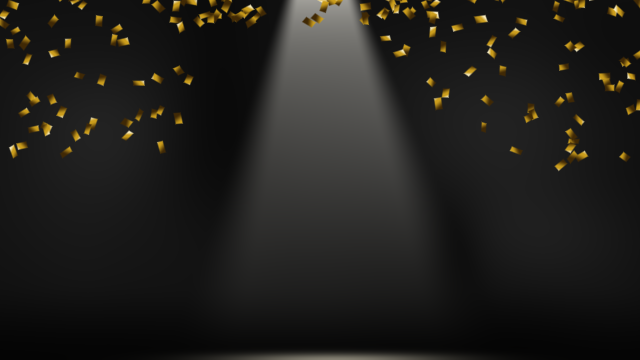
Reproduce this background procedurally as a Shadertoy shader.

```glsl
#define FLAKE_COUNT 150
#define FLAKE_SIZE vec2(0.0145, 0.0085)
#define LEFT_SHARE 0.46
#define BEAM_TOP vec2(0.805, 0.985)
#define BEAM_SPREAD vec2(-0.245, 0.335)
#define BEAM_TINT vec3(1.0, 0.99, 0.95)
#define GOLD_DARK vec3(0.25, 0.16, 0.02)
#define GOLD vec3(0.80, 0.62, 0.11)
#define GOLD_LIGHT vec3(0.98, 0.94, 0.78)

vec3 hash3(float n) {
    vec3 q = fract(n * vec3(0.1031, 0.1030, 0.0973));
    q += dot(q, q.yzx + 33.33);
    return fract((q.xxy + q.yzz) * q.zyx);
}

float valueNoise(vec2 p) {
    vec2 cell = floor(p), f = fract(p);
    f = f * f * (3.0 - 2.0 * f);
    float n = cell.x + 57.0 * cell.y + 11.0;
    return mix(mix(hash3(n).x, hash3(n + 1.0).x, f.x),
               mix(hash3(n + 57.0).x, hash3(n + 58.0).x, f.x), f.y);
}

float softSpot(vec2 p, vec2 centre, vec2 radius) {
    vec2 q = (p - centre) / radius;
    return exp(-dot(q, q));
}

// Dim haze with lighter drifts on both sides
float haze(vec2 p) {
    float light = 0.045 + 0.025 * valueNoise(p * 3.5);
    light += 0.060 * softSpot(p, vec2(0.28, 0.65), vec2(0.26, 0.20));
    light += 0.075 * softSpot(p, vec2(1.36, 0.64), vec2(0.34, 0.24));
    light += 0.055 * softSpot(p, vec2(1.48, 0.33), vec2(0.22, 0.16));
    light += 0.030 * softSpot(p, vec2(0.15, 0.35), vec2(0.35, 0.22));
    light -= 0.030 * softSpot(p, vec2(0.60, 0.75), vec2(0.13, 0.30));
    light -= 0.030 * softSpot(p, vec2(1.26, 0.30), vec2(0.08, 0.16));
    return max(light, 0.02) * mix(0.3, 1.0, smoothstep(0.0, 0.22, p.y));
}

// Cone of light, softer and dimmer with depth
float beam(vec2 p) {
    float depth = 1.0 - p.y;
    vec2 edge = BEAM_TOP + BEAM_SPREAD * depth;
    float blur = 0.025 + 0.085 * depth;
    float mask = smoothstep(-blur, blur, p.x - edge.x)
               * smoothstep(-blur, blur, edge.y - p.x);
    return mask * (0.36 * pow(max(p.y, 0.0), 1.1) + 0.20 * exp(-9.0 * depth));
}

// Fall depth allowed at each horizontal position
float fallLimit(float x) {
    return 0.08 + 0.36 * (1.0 - smoothstep(0.46, 0.60, x))
                + 0.40 * smoothstep(0.95, 1.45, x);
}

vec3 addConfetti(vec3 colour, vec2 p, float width) {
    float pixel = 1.0 / iResolution.y;
    for (int i = 0; i < FLAKE_COUNT; i++) {
        vec3 place = hash3(float(i) * 7.31 + 3.7);
        vec3 look = hash3(float(i) * 5.17 + 91.3);

        // Two clusters hang from the upper corners
        bool onLeft = float(i) < LEFT_SHARE * float(FLAKE_COUNT);
        float x = onLeft ? 0.78 * pow(place.x, 1.2)
                         : width - 0.92 * pow(place.x, 1.3);
        vec2 centre = vec2(x, 1.01 - fallLimit(x) * pow(place.y, 1.25));

        // Turned and slightly skewed rectangle
        float angle = 6.2832 * place.z;
        float c = cos(angle), s = sin(angle);
        vec2 q = mat2(c, -s, s, c) * (p - centre);
        q.x += q.y * (look.z - 0.5) * 0.5;
        vec2 size = FLAKE_SIZE * mix(vec2(0.75), vec2(1.15), look.xy);
        vec2 outside = abs(q) - size;
        float cover = 1.0 - smoothstep(-pixel, pixel, max(outside.x, outside.y));

        // Metallic sheen along the flake
        float sheen = 0.5 + 0.42 * q.x / size.x + 0.15 * q.y / size.y
                    + 0.6 * (look.z - 0.5);
        vec3 metal = mix(GOLD_DARK, GOLD, smoothstep(0.1, 0.75, sheen));
        metal = mix(metal, GOLD_LIGHT, smoothstep(0.8, 1.2, sheen));
        colour = mix(colour, metal, cover);
    }
    return colour;
}

void mainImage(out vec4 fragColor, in vec2 fragCoord) {
    vec2 p = fragCoord / iResolution.y;
    float width = iResolution.x / iResolution.y;

    vec3 colour = vec3(haze(p)) + beam(p) * BEAM_TINT;

    // Lit rim of the floor
    float rim = softSpot(p, vec2(0.93, 0.0), vec2(0.30, 0.018));
    colour += 0.50 * rim * vec3(1.0, 0.97, 0.86);

    colour = addConfetti(colour, p, width);
    fragColor = vec4(clamp(colour, 0.0, 1.0), 1.0);
}
```
